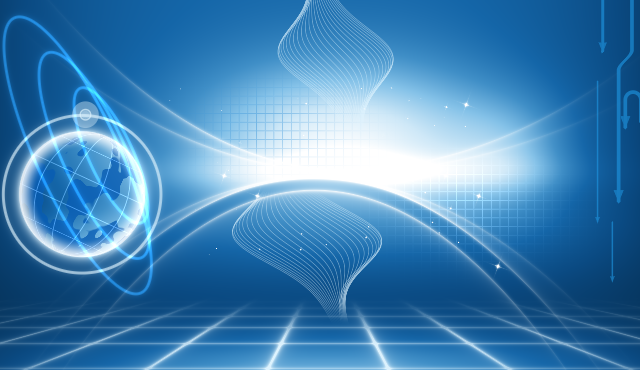
This background is drawn by a Shadertoy shader. Its source:

```glsl
// Blue technology backdrop: glowing ribbons, wire globe, twisted meshes and a lit grid floor.
#define GLOBE vec2(.222, .475)
#define GLOBE_R .17
#define BADGE vec2(.231, .69)
#define HORIZON .317
#define MESH_LINES 26.
#define DOTS 44.
#define CELL .0235
#define ICE vec3(.88, .96, 1)
#define CYAN vec3(.12, .6, .9)

float px; // height of one pixel in canvas units

float hash(vec2 p) { return fract(sin(dot(p, vec2(127.1, 311.7))) * 43758.5); }
float noise(vec2 p) {
  vec2 i = floor(p), f = fract(p), e = vec2(1, 0);
  f *= f * (3. - 2. * f);
  return mix(mix(hash(i), hash(i + e), f.x), mix(hash(i + e.yx), hash(i + 1.), f.x), f.y);
}
float bell(vec2 p, vec2 c, vec2 s) { p = (p - c) / s; return exp(-dot(p, p)); }
float stroke(float d, float w) { return clamp((w - abs(d)) / px + .5, 0., 1.); }

// Brightness to blue ramp
vec3 ramp(float v) {
  vec3 tones[7] = vec3[7](vec3(.02, .18, .32), vec3(.04, .29, .51), vec3(.08, .4, .66),
    vec3(.25, .56, .78), vec3(.52, .76, .91), vec3(.81, .91, .97), vec3(1));
  vec3 c = tones[0];
  for (int i = 1; i < 7; i++) c = mix(c, tones[i], clamp(v * 5. - float(i - 1), 0., 1.));
  return c;
}

// Twisted sheet of lines; s = base x, drift, widest y, half width
float meshX(float y, float t, vec4 s) {
  y -= s.z;
  return s.x - s.y * y + (.03 + s.w * exp(-y * y / .012)) * cos(3.1 * t + 5. * y);
}
float mesh(vec2 p, vec4 s) {
  float sum = 0.;
  for (float i = 0.; i < MESH_LINES; i++) {
    float t = i / (MESH_LINES - 1.), x = meshX(p.y, t, s);
    float slope = (meshX(p.y + .002, t, s) - x) / .002;
    sum += stroke((p.x - x) / sqrt(1. + slope * slope), .0007);
  }
  return .5 * min(sum, 1.3);
}

// Bright edge with a soft veil above (+1) or below (-1)
float ribbon(float d, float side, float veil) {
  return .75 * exp(-abs(d) / .0045) + .35 * exp(-abs(d) / veil) * smoothstep(-.003, .003, d * side);
}
float sparkle(vec2 d, float r) {
  d = abs(mat2(.94, .34, -.34, .94) * d) / r;
  return exp(-dot(d, vec2(3, 28))) + exp(-dot(d, vec2(28, 3))) + exp(-dot(d, d) * 33.);
}

// Haloed ball with land and tilted meridians
vec3 globe(vec3 col, vec2 p) {
  vec2 q = (p - GLOBE) / GLOBE_R;
  float r = length(q), ring = r * GLOBE_R - .213;
  col = mix(col, ICE, .75 * exp(-max(r - 1., 0.) * 13.));
  col = mix(col, ICE, .5 * stroke(ring, .004) + .2 * exp(-abs(ring) / .008));
  vec2 n = mat2(.91, .42, -.42, .91) * q;
  float z = sqrt(max(1. - r * r, 0.));
  vec2 ll = vec2(atan(n.x, z + .001), asin(clamp(n.y, -1., 1.)));
  vec3 ball = ramp(.48 + .28 * q.x + .15 * q.y + .35 * smoothstep(0., .9, -q.y));
  float land = noise(ll * 2.6 + 4.) * .65 + noise(ll * 8.) * .35;
  ball = mix(ball, vec3(.03, .36, .7), .8 * smoothstep(.49, .53, land));
  vec2 wire = abs(fract(ll / .52) - .5) * .52 * GLOBE_R;
  ball += .28 * stroke(min(wire.x * z, wire.y), .001);
  ball = mix(ball, vec3(1), smoothstep(.72, 1.02, r) * .9);
  return mix(col, ball, stroke(r * GLOBE_R, GLOBE_R));
}

// Arrow tracks (x, top, bottom, width) with a shared bend, and a hook
float circuit(vec2 p) {
  vec4 tracks[5] = vec4[5](vec4(1.672, 1.1, .455, .005), vec4(1.593, 1.1, .86, .004),
    vec4(1.615, .78, .4, .002), vec4(1.655, .4, .24, .002), vec4(1.69, .73, .655, .005));
  vec2 k = p - vec2(1.711, .73);
  float hook = k.y > 0. ? length(k) - .021 : abs(abs(k.x) - .021) + max(-k.y - .06, 0.);
  float m = stroke(hook, .005);
  p.x -= .036 * smoothstep(.81, .865, p.y);
  for (int i = 0; i < 5; i++) {
    vec4 t = tracks[i];
    float h = p.y - t.z, x = abs(p.x - t.x);
    float head = max(x - h * .4, h - t.w * 6.);
    m = max(m, stroke(x + max(p.y - t.y, 0.) + max(-h, 0.), t.w));
    m = max(m, stroke(max(head, 0.), .001));
  }
  return m;
}

void mainImage(out vec4 fragColor, in vec2 fragCoord) {
  px = 1. / iResolution.y;
  vec2 p = fragCoord * px;
  float cx = p.x - .85, vx = p.x - .93, side = abs(p.x / .8675 - 1.);
  float bow = cx * cx, arch = p.y - .52 + .88 * bow, above = smoothstep(-.006, .006, arch);

  // Backdrop light
  float v = .4 * (1. - .65 * side * side * side) * mix(.35, 1., smoothstep(.13, .42, p.y));
  v += .75 * bell(p, vec2(.93, .6), vec2(.42, .23)) * mix(.6, 1., above);
  v += .28 * bell(p, vec2(1.38, .57), vec2(.17, .16));
  v += .35 * above * bell(p, vec2(.95, .535), vec2(.45, .05));
  v += .58 * bell(p, vec2(.89, -.02), vec2(.75, .12));
  vec3 col = ramp(v);

  // Grid patches
  vec2 g = abs(fract(p / CELL) - .5) * CELL;
  float grid = stroke(min(g.x, g.y), .0008);
  col = mix(col, vec3(.22, .58, .85), grid * .6 * bell(p, vec2(.72, .66), vec2(.18, .1)));
  col += .22 * grid * bell(p, vec2(1.27, .43), vec2(.17, .09));

  // Perspective floor
  float depth = max(HORIZON - p.y, .05), gap = depth * 1.036;
  float lane = abs(fract((p.x - .887) / gap) - .5) * gap;
  float row = abs(fract((1. / depth - 3.2) / .87 + .5) - .5) * .87 * depth * depth;
  float lines = exp(-lane / .006) + .35 * exp(-lane / .025) + .55 * exp(-row / .003);
  col = mix(col, ICE, min(lines, 1.) * smoothstep(.2, .06, p.y) * exp(-side * side * .9));

  // Meshes and ribbons
  col = mix(col, ICE, mesh(p, vec4(.907, .2, .85, .125)) * smoothstep(.62, .72, p.y));
  col = mix(col, ICE, mesh(p, vec4(.83, .34, .36, .17)) * smoothstep(.12, .2, p.y) * smoothstep(.49, .44, p.y));
  float rise = vx * vx * (vx < 0. ? .72 : .48);
  float glow = ribbon(arch, 1., .03) + .8 * ribbon(p.y - .486 + 1.05 * bow, -1., .025)
    + .5 * ribbon(p.y - .52 + .68 * bow, -1., .02)
    + ribbon(p.y - .541 - rise, -1., .04) + .7 * ribbon(p.y - .535 - .7 * rise, -1., .03);
  col = mix(col, vec3(1), min(glow, 1.) * exp(-pow(abs(p.x - .9) / .5, 3.)));

  // Globe, orbits, badge and circuit
  col = globe(col, p);
  for (float k = 0.; k < 3.; k++) {
    vec2 q = mat2(.42, .91, -.91, .42) * (p - vec2(.21 + .045 * k, .58));
    vec2 r = vec2(.41 - .105 * k, .112 - .026 * k);
    float f = length(q / r), d = (f - 1.) * f / max(length(q / r / r), .001);
    col += vec3(.15, .42, .6) * (.35 * stroke(d, .004) + .3 * exp(-abs(d) / .006));
  }
  float b = length(p - BADGE);
  col = mix(col, ICE, .4 * stroke(b, .032) + .4 * stroke(abs(b - .024) - .01, .002) + .2 * stroke(b, .011));
  col = mix(col, CYAN, .6 * circuit(p));

  // Paired sparkles and scattered dots
  float shine = 0.;
  for (float i = 0.; i < 6.; i++) {
    float a = mod(i, 2.), k = floor(i / 2.);
    vec2 s = vec2(.606 + .09 * a + .598 * k, .525 - .055 * a);
    if (k > 1.) s = vec2(1.26 + .086 * a, .717 - .437 * a);
    shine += sparkle(p - s, .028);
  }
  for (float n = 1.; n <= DOTS; n++) {
    vec2 s = vec2(.42, .27) + vec2(.9, .5) * vec2(hash(vec2(n, 1)), hash(vec2(n, 2)));
    shine += .8 * sparkle(p - s, .004 + .012 * pow(hash(vec2(n, 3)), 3.));
  }
  fragColor = vec4(clamp(mix(col, vec3(1), min(shine, 1.)), 0., 1.), 1);
}
```
